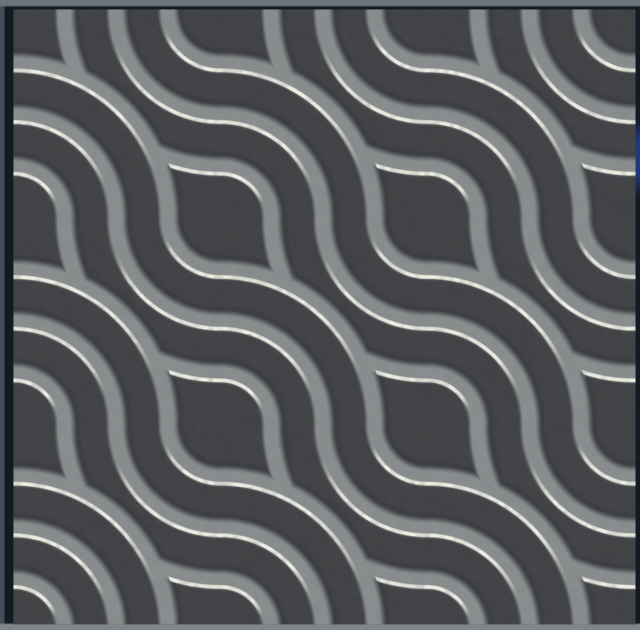
Write a Shadertoy shader that draws this pattern.

```glsl
// Embossed metal lattice: interlocking quarter-ring ribs on dark steel, in a thin frame.

const vec2 TILE_SIZE   = vec2(0.3229, 0.3280);  // one repeat, in canvas units
const vec2 TILE_ORIGIN = vec2(0.3444, 0.6541);
const float RING_STEP  = 0.25;                  // rib spacing, in tile units
const float OUTER_RING = 0.75;
const float HALF_RIB   = 0.045;

const vec3 STEEL  = vec3(0.26, 0.265, 0.275);
const vec3 SHADOW = vec3(0.19, 0.205, 0.215);
const vec3 RIB    = vec3(0.535, 0.55, 0.555);
const vec3 GLINT  = vec3(0.93, 0.93, 0.89);

float hash21(vec2 p) {
    vec3 q = fract(vec3(p.xyx) * 0.1031);
    q += dot(q, q.yzx + 33.33);
    return fract((q.x + q.y) * q.z);
}

float valueNoise(vec2 p) {
    vec2 cell = floor(p), f = fract(p);
    f = f * f * (3.0 - 2.0 * f);
    float low  = mix(hash21(cell), hash21(cell + vec2(1, 0)), f.x);
    float high = mix(hash21(cell + vec2(0, 1)), hash21(cell + vec2(1, 1)), f.x);
    return mix(low, high, f.y);
}

// Signed offset from the nearest of the three rings.
float ringOffset(float radius) {
    float ring = clamp(round(radius / RING_STEP), 1.0, 3.0) * RING_STEP;
    return radius - ring;
}

// Rib profile: x = body, y = lit edge, z = shadow beside it.
// side grows toward the lower left; facing is how far that side looks down.
vec3 ribProfile(float side, float facing, float soft) {
    float lit = smoothstep(0.3, 0.72, facing);
    float blur = soft + 0.009;
    float lower = 1.0 - smoothstep(HALF_RIB - blur, HALF_RIB + blur, side);
    float upper = 1.0 - smoothstep(HALF_RIB - 2.0 * blur, HALF_RIB + blur, -side);
    float edge = 1.0 - smoothstep(0.004, 0.010 + soft, abs(side - 0.036));
    float shade = 1.0 - smoothstep(0.0, 0.025, abs(-side - HALF_RIB - 0.014));
    return vec3(lower * upper, edge * lit, shade);
}

// Rings around the lower-left corner lie over rings around the upper-right one.
vec3 latticeRelief(vec2 p, float soft) {
    vec2 q = 1.0 - p;
    float a = length(p), b = length(q);
    vec3 front = ribProfile(-ringOffset(a), p.y / max(a, 0.001), soft);
    vec3 back  = ribProfile(ringOffset(b), q.y / max(b, 0.001), soft);
    back.x *= smoothstep(OUTER_RING - soft, OUTER_RING + soft, a);
    float outside = OUTER_RING + HALF_RIB;
    back.yz *= smoothstep(outside - soft, outside + soft, a);
    return max(front, back);
}

vec3 latticeColor(vec2 tile, float soft) {
    vec3 relief = latticeRelief(fract(tile), soft);
    float sparkle = mix(0.7, 1.1, valueNoise(tile * 42.0));
    vec3 color = mix(STEEL, SHADOW, 0.35 * relief.z);
    color = mix(color, RIB, relief.x);
    color = mix(color, GLINT, clamp(relief.y * sparkle, 0.0, 1.0));
    return color + 0.012 * (valueNoise(tile * 30.0 + 71.0) - 0.5);
}

// Grey rails above and below, dark posts at the sides.
vec3 frameColor(vec2 uv) {
    vec3 post = mix(vec3(0.08, 0.10, 0.14), vec3(0.27, 0.31, 0.36),
                    1.0 - smoothstep(0.002, 0.006, abs(uv.x - 0.003)));
    float blueSpot = step(0.5, uv.x) * (1.0 - smoothstep(0.02, 0.07, abs(uv.y - 0.75)));
    post = mix(post, vec3(0.13, 0.22, 0.50), blueSpot);
    vec3 rail = mix(vec3(0.50, 0.52, 0.53), vec3(0.42, 0.45, 0.49), step(0.5, uv.y));
    float onRail = smoothstep(0.488, 0.492, abs(uv.y - 0.5));
    return mix(post, rail, onRail);
}

float boxMask(vec2 uv, vec2 low, vec2 high, vec2 soft) {
    vec2 inside = smoothstep(low - soft, low + soft, uv)
                * (1.0 - smoothstep(high - soft, high + soft, uv));
    return inside.x * inside.y;
}

void mainImage(out vec4 fragColor, in vec2 fragCoord) {
    vec2 uv = fragCoord / iResolution.xy;
    vec2 tile = (uv - TILE_ORIGIN) / TILE_SIZE;
    float soft = max(0.004, 0.7 / (TILE_SIZE.x * iResolution.x));
    vec2 pixel = max(vec2(0.001), 0.7 / iResolution.xy);

    float panel = boxMask(uv, vec2(0.021, 0.009), vec2(0.993, 0.985), pixel);
    vec3 color = mix(frameColor(uv), latticeColor(tile, soft), panel);
    fragColor = vec4(color, 1.0);
}
```
